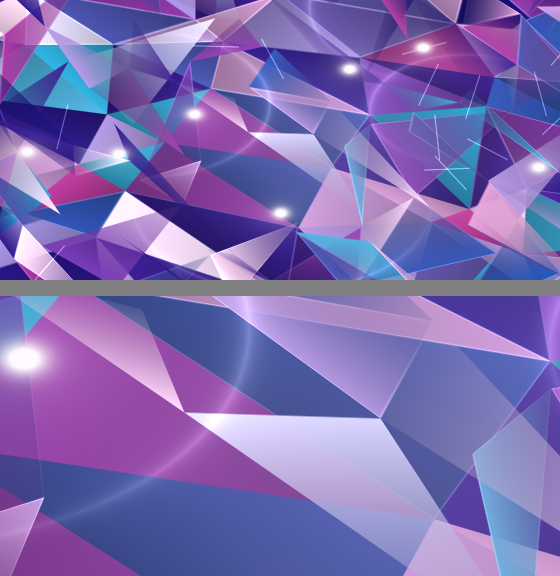
Top, the full canvas; bottom, a detail of the centre.
A Shadertoy shader for this background:

```glsl
// Overlapping translucent crystal facets in violet and blue, with soft lights and fine arcs.
const float JITTER = 0.92;        // vertex displacement, in mesh cells
const float EDGE_SHEEN = 0.22;    // brightness of facet outlines
const float HAZE = 0.22;          // strength of the central lavender mist
const float CONTRAST = 1.13;
const int LIGHTS = 7;
const int ARCS = 5;
const int SCRATCHES = 14;
const vec3 MID_TONE = vec3(0.46, 0.39, 0.65);
const vec3 MIST = vec3(0.62, 0.53, 0.76);

// Two ends of each hue family: navy, slate, magenta, cyan, lavender, pale
const vec3 COOL[6] = vec3[6](vec3(0.11, 0.09, 0.45), vec3(0.13, 0.30, 0.64), vec3(0.41, 0.22, 0.62),
                             vec3(0.12, 0.57, 0.74), vec3(0.54, 0.49, 0.77), vec3(0.72, 0.80, 0.94));
const vec3 WARM[6] = vec3[6](vec3(0.25, 0.13, 0.53), vec3(0.35, 0.29, 0.57), vec3(0.66, 0.22, 0.54),
                             vec3(0.38, 0.62, 0.78), vec3(0.77, 0.55, 0.74), vec3(0.93, 0.78, 0.89));
const float SHARE_END[5] = float[5](0.22, 0.37, 0.56, 0.63, 0.87);

float hash(vec2 p) {
    return fract(sin(dot(p, vec2(127.1, 311.7))) * 43758.5453);
}

vec2 hash2(vec2 p) {
    return vec2(hash(p), hash(p + 37.3));
}

// Signed distance to the line through a and b
float lineSide(vec2 p, vec2 a, vec2 b) {
    vec2 e = b - a;
    return (e.x * (p.y - a.y) - e.y * (p.x - a.x)) / max(length(e), 1e-4);
}

float segmentDistance(vec2 p, vec2 a, vec2 b) {
    vec2 e = b - a;
    return length(p - a - e * clamp(dot(p - a, e) / dot(e, e), 0.0, 1.0));
}

// Lighter families gather in the middle, darker ones along the top right
vec3 facetColor(vec2 key, vec2 home) {
    vec2 mid = home - vec2(1.1, 0.42), corner = home - vec2(1.7, 0.95);
    float pick = hash(key) + 0.16 * exp(-4.0 * dot(mid, mid)) - 0.25 * exp(-5.0 * dot(corner, corner));
    int family = 0;
    for (int i = 0; i < 5; i++) family += pick > SHARE_END[i] ? 1 : 0;
    return mix(COOL[family], WARM[family], hash(key + 5.7));
}

vec2 meshVertex(vec2 id, float seed) {
    return id + JITTER * (hash2(id + seed) - 0.5);
}

// Jittered triangle mesh; returns premultiplied colour and opacity
vec4 facets(vec2 p, float angle, vec2 freq, float seed, float cover, float fade) {
    float c = cos(angle), s = sin(angle);
    mat2 turn = mat2(c, -s, s, c);
    vec2 q = (turn * p) * freq, cell = floor(q);
    float aa = 0.6 * (freq.x + freq.y) / iResolution.y;
    vec4 sum = vec4(0.0);
    float total = 0.0;
    for (int k = 0; k < 18; k++) {
        int n = k / 2;
        float upper = float(k % 2);
        vec2 id = cell + vec2(n % 3, n / 3) - 1.0;
        vec2 v0 = meshVertex(id, seed);
        vec2 v1 = meshVertex(id + vec2(1.0 - upper, upper), seed);
        vec2 v2 = meshVertex(id + 1.0, seed);
        float side = sign(lineSide(v2, v0, v1));
        float d = side * min(side * lineSide(q, v0, v1) * side,
                  min(lineSide(q, v1, v2), lineSide(q, v2, v0)) * 1.0);
        vec3 sides = side * vec3(lineSide(q, v0, v1), lineSide(q, v1, v2), lineSide(q, v2, v0));
        d = min(sides.x, min(sides.y, sides.z));
        float weight = clamp(0.5 + d / aa, 0.0, 1.0);
        if (weight <= 0.0) continue;

        vec2 key = id + seed + 17.0 * upper;
        float ramp = clamp(sides.x / max(abs(lineSide(v2, v0, v1)), 1e-3), 0.0, 1.0);
        ramp = hash(key + 2.1) < 0.5 ? ramp : 1.0 - ramp;
        vec2 home = ((v0 + v1 + v2) / 3.0 / freq) * turn;
        vec3 color = facetColor(key, home) * mix(0.82, 1.16, ramp);
        float sheen = step(hash(key + 8.3), 0.4) * (1.0 - smoothstep(0.0, 1.5 * aa, abs(d)));
        color += EDGE_SHEEN * sheen;
        float alpha = step(hash(key + 11.9), cover) * mix(fade, 1.0, ramp);
        sum += weight * vec4(color * alpha, alpha);
        total += weight;
    }
    return sum / max(total, 1e-4);
}

vec3 over(vec3 under, vec4 layer) {
    return under * (1.0 - layer.a) + layer.rgb;
}

void mainImage(out vec4 fragColor, in vec2 fragCoord) {
    vec2 p = fragCoord / iResolution.y;
    float aspect = iResolution.x / iResolution.y, px = 1.0 / iResolution.y;

    // Broad plates, mid-size facets, then slender shards
    vec3 color = facets(p, -0.55, vec2(2.6, 4.4), 3.0, 1.0, 1.0).rgb;
    color = over(color, facets(p, 0.35, vec2(3.2, 4.6), 41.0, 0.38, 0.2));
    color = over(color, facets(p, -0.85, vec2(3.0, 8.5), 83.0, 0.33, 0.15));
    color = (color - MID_TONE) * CONTRAST + MID_TONE;

    // Central mist
    vec2 m = (p - vec2(0.62 * aspect, 0.46)) * vec2(1.3, 2.2);
    color = mix(color, MIST, HAZE * 1.6 * exp(-2.0 * dot(m, m)));

    // Wide faint arcs
    for (int i = 0; i < ARCS; i++) {
        vec2 r = hash2(vec2(i, 61.0));
        vec2 d = (p - r * vec2(aspect, 1.0)) * vec2(0.7, 1.2);
        float off = abs(length(d) - 0.22 - 0.3 * hash(vec2(i, 9.0)));
        float sweep = pow(0.5 + 0.5 * sin(atan(d.y, d.x) + 6.28 * r.x), 3.0);
        color += sweep * (0.16 * exp(-off / 0.007) + 0.06 * exp(-off / 0.03));
    }

    // Hairline scratches
    for (int i = 0; i < SCRATCHES; i++) {
        vec2 a = hash2(vec2(i, 23.0)) * vec2(aspect, 1.0);
        float turn = 3.14 * hash(vec2(i, 77.0));
        float d = segmentDistance(p, a, a + 0.16 * vec2(cos(turn), sin(turn)));
        color += 0.28 * (1.0 - smoothstep(0.0, 1.2 * px, d));
    }

    // Glowing lights
    for (int i = 0; i < LIGHTS; i++) {
        vec2 r = hash2(vec2(i, 131.0));
        vec2 center = vec2((float(i) + 0.25 + 0.5 * r.x) / float(LIGHTS) * aspect, 0.12 + 0.8 * r.y);
        float d = length((p - center) * vec2(0.75, 1.1));
        float glow = exp(-pow(d / 0.022, 2.0)) + 0.38 * exp(-d / 0.038);
        color = mix(color, vec3(1.0, 0.98, 1.0), min(glow, 1.0));
    }
    fragColor = vec4(clamp(color, 0.0, 1.0), 1.0);
}
```
